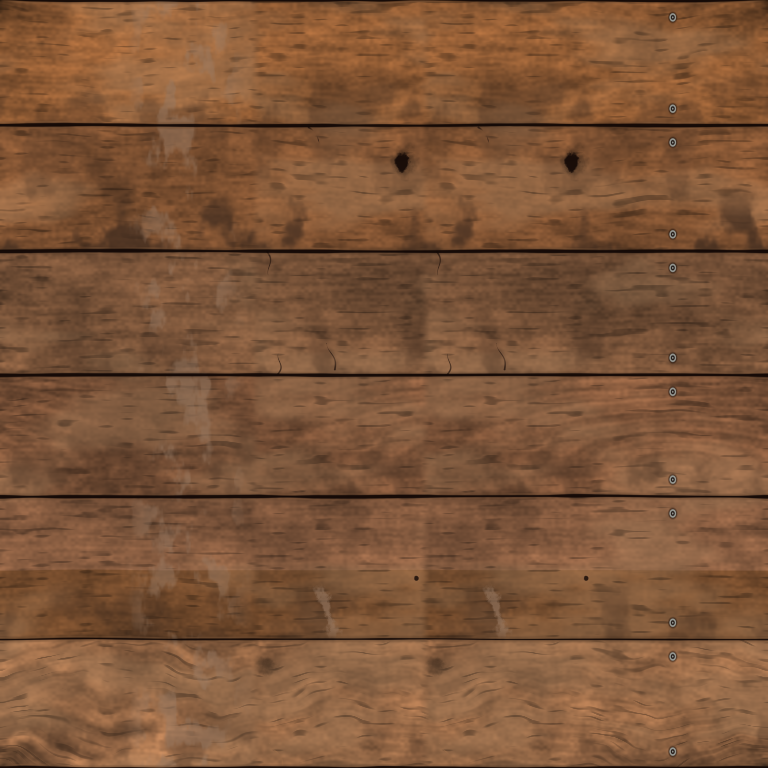
A WebGL 1 fragment shader for this texture:

```glsl
precision highp float;
// Six weathered brown boards with ring figure, dark seams, screws, knots and cracks.
uniform vec2 u_resolution;

const vec3 DARK = vec3(0.07, 0.03, 0.02);
const vec3 LIP = vec3(0.62, 0.43, 0.28);
const vec3 STAIN = vec3(0.25, 0.17, 0.12);
const vec3 SCUFF = vec3(0.60, 0.48, 0.39);
const vec3 BLEACHED = vec3(0.61, 0.46, 0.33);
const vec3 STEEL = vec3(0.62, 0.64, 0.62);
const vec3 STRIP = vec3(0.41, 0.265, 0.155);
const float STRIP_Y = 0.258;     // tone change inside the fifth board
const float TIGHT_Y = 0.168;     // the narrowest seam
const float SEAM_HALF = 0.0017;
const float SCREW_X = 0.876;
const float SCREW_INSET = 0.022;
const float COPY_STEP = 0.221;   // the patch after COPY_X shows twice
const float COPY_X = 0.333;
const float RING_FREQ = 480.0;
const float RING_STRETCH = 0.32;

struct Board { float bottom, top; vec3 tone; vec2 heart; float figure, wave; };

Board boardAt(float y) {
  if (y > 0.837) return Board(0.837, 1.0, vec3(0.545, 0.345, 0.195), vec2(0.6, 0.95), 0.07, 0.008);
  if (y > 0.673) return Board(0.673, 0.837, vec3(0.49, 0.315, 0.19), vec2(0.97, 0.785), 0.07, 0.007);
  if (y > 0.512) return Board(0.512, 0.673, vec3(0.50, 0.345, 0.235), vec2(0.75, 0.6), 0.015, 0.003);
  if (y > 0.354) return Board(0.354, 0.512, vec3(0.465, 0.31, 0.21), vec2(0.89, 0.39), 0.12, 0.006);
  if (y > TIGHT_Y) return Board(TIGHT_Y, 0.354, vec3(0.485, 0.33, 0.23), vec2(0.2, 0.26), 0.015, 0.004);
  return Board(0.0, TIGHT_Y, vec3(0.55, 0.38, 0.255), vec2(0.78, 0.07), 0.07, 0.028);
}

float hash(vec2 p) {
  vec3 q = fract(p.xyx * 0.1031);
  q += dot(q, q.yzx + 33.33);
  return fract((q.x + q.y) * q.z);
}

// Value noise that tiles over the unit square when freq is whole.
float noise(vec2 uv, vec2 freq) {
  vec2 p = uv * freq, i = floor(p), f = fract(p);
  f = f * f * (3.0 - 2.0 * f);
  vec2 a = mod(i, freq), b = mod(i + 1.0, freq);
  return mix(mix(hash(a), hash(vec2(b.x, a.y)), f.x),
             mix(hash(vec2(a.x, b.y)), hash(b), f.x), f.y);
}

float fbm(vec2 uv, vec2 freq) {
  float sum = 0.0, amp = 0.533;
  for (int i = 0; i < 4; i++) {
    sum += amp * noise(uv, freq);
    freq *= 2.0;
    amp *= 0.5;
  }
  return sum;
}

float below(float lo, float hi, float x) { return 1.0 - smoothstep(lo, hi, x); }

// Layered sines over stretched ellipses around the heart of the board.
float rings(vec2 p, vec2 heart, float warp) {
  vec2 q = vec2(fract(p.x - heart.x + 0.5) - 0.5, p.y - heart.y);
  float reach = length(q * vec2(RING_STRETCH, 1.0)) + warp, d = reach * RING_FREQ;
  float wave = 0.5 * sin(d) + 0.4 * sin(d * 0.43 + 1.0) + 0.3 * sin(d * 1.9 + 2.0);
  return (wave + below(0.0, 0.06, reach)) * below(0.15, 0.42, abs(q.x));
}

float fill(float d, float radius) {
  float aa = 0.75 / u_resolution.y;
  return below(radius - aa, radius + aa, d);
}

// Thin bent stroke from the start point along the given span.
float crack(vec2 p, vec2 start, vec2 span) {
  vec2 q = p - start;
  float t = clamp(dot(q, span) / dot(span, span), 0.0, 1.0);
  q.x -= 0.003 * sin(t * 5.0);
  return fill(length(q - span * t), 0.0011 * (1.1 - t));
}

vec3 surface(vec2 uv, float y, Board board) {
  // Wood tone, fibres and ring figure
  vec3 color = board.tone;
  if (board.bottom == TIGHT_Y) color = mix(STRIP, color, smoothstep(-0.001, 0.001, y - STRIP_Y));
  vec2 bent = uv + vec2(0.0, board.wave * 3.0 * (fbm(uv, vec2(7, 6)) - 0.5));
  float fibre = noise(bent, vec2(8, 110)) + noise(bent, vec2(26, 250)) - 1.0;
  float warp = 0.022 * (fbm(uv, vec2(5, 8)) - 0.5);
  float figure = rings(uv, board.heart, warp);
  if (board.top == 1.0) figure += rings(uv, vec2(0.09, 0.94), warp);
  float ripple = step(y, TIGHT_Y) * below(0.2, 0.45, uv.x) * (noise(bent, vec2(22, 75)) - 0.5);
  float mottle = fbm(uv, vec2(38, 44)) - 0.5;
  color *= 1.0 + 0.15 * fibre + board.figure * figure + 0.5 * ripple + 0.35 * mottle
    + 0.65 * (fbm(uv, vec2(5, 8)) - 0.5) + 0.15 * (noise(uv, vec2(200, 256)) - 0.5);
  color = mix(color, BLEACHED, 0.45 * smoothstep(0.48, 0.75, fbm(bent, vec2(6, 16))));
  color *= 1.0 - 0.25 * smoothstep(0.72, 0.95, noise(bent, vec2(36, 230)));

  // Dark stains and pale vertical scuffs
  float stain = smoothstep(0.48, 0.68, fbm(uv, vec2(25, 18)));
  stain *= 0.25 + 0.5 * below(0.03, 0.08, y - board.bottom);
  color = mix(color, STAIN, stain * (board.bottom == 0.673 ? 1.0 : 0.45));
  float scuff = smoothstep(0.15, 0.21, uv.x) * below(0.27, 0.34, uv.x);
  color = mix(color, SCUFF, 0.5 * scuff * smoothstep(0.55, 0.72, fbm(uv, vec2(45, 24))));

  // Knot, pinhole, smudge, cracks and scratch
  vec2 m = uv - vec2(COPY_STEP, 0);
  float rough = 0.014 * (fbm(uv, vec2(90)) - 0.5);
  float knot = length(m - vec2(0.525, 0.79)) + 1.6 * rough;
  color *= 1.0 - 0.3 * below(0.008, 0.024, knot);
  color = mix(color, DARK, 0.9 * below(0.006, 0.012, knot));
  color = mix(color, DARK, 0.8 * fill(length(m - vec2(0.542, 0.247)) + 0.3 * rough, 0.0035));
  color *= 1.0 - 0.35 * below(0.003, 0.016, length(m - vec2(0.348, 0.135)) + rough);
  float dark = crack(m, vec2(0.348, 0.672), vec2(0.004, -0.03)) + crack(m, vec2(0.362, 0.513), vec2(0.003, 0.026))
    + crack(m, vec2(0.402, 0.834), vec2(0.02, -0.026)) + crack(m, vec2(0.436, 0.519), vec2(-0.008, 0.034));
  color = mix(color, DARK, 0.65 * min(dark, 1.0));
  color = mix(color, LIP, 0.8 * crack(m, vec2(0.368, 0.004), vec2(-0.014, 0.028)));
  vec2 s = m - vec2(0.427, 0.205);
  float streak = below(0.0, 0.008, abs(s.x + 0.25 * s.y) + 2.0 * rough) * below(0.022, 0.042, abs(s.y));
  return mix(color, SCUFF, 0.6 * streak);
}

void main() {
  vec2 uv = gl_FragCoord.xy / u_resolution;
  float y = uv.y + 0.0022 * (noise(uv, vec2(9, 5)) - 0.5);
  Board board = boardAt(y);
  float edge = min(y - board.bottom, board.top - y);
  float copied = smoothstep(-0.008, 0.008, uv.x - COPY_X) * below(-0.008, 0.008, uv.x - COPY_X - COPY_STEP);
  vec3 color = mix(surface(uv, y, board), surface(uv + vec2(COPY_STEP, 0), y, board), copied);

  // Seams with a worn, lighter lip
  float seam = SEAM_HALF * (abs(y - TIGHT_Y) < 0.02 ? 0.5 : 1.0) * (0.6 + 0.8 * noise(uv, vec2(24, 3)));
  color = mix(color, LIP, 0.5 * fill(abs(edge - seam - 0.0015), 0.001) * noise(uv, vec2(40, 7)));
  color *= 1.0 - 0.2 * below(seam, 0.006, edge);
  color = mix(color, DARK, 0.95 * fill(edge, seam));

  // Two steel screws per board
  float screw = length(vec2((uv.x - SCREW_X) * 1.25, edge - SCREW_INSET));
  color = mix(color, DARK, 0.6 * below(0.005, 0.009, screw));
  color = mix(color, STEEL, 0.9 * fill(screw, 0.0055));
  color = mix(color, DARK, 0.85 * fill(abs(screw - 0.0022), 0.001));

  gl_FragColor = vec4(color, 1);
}
```
